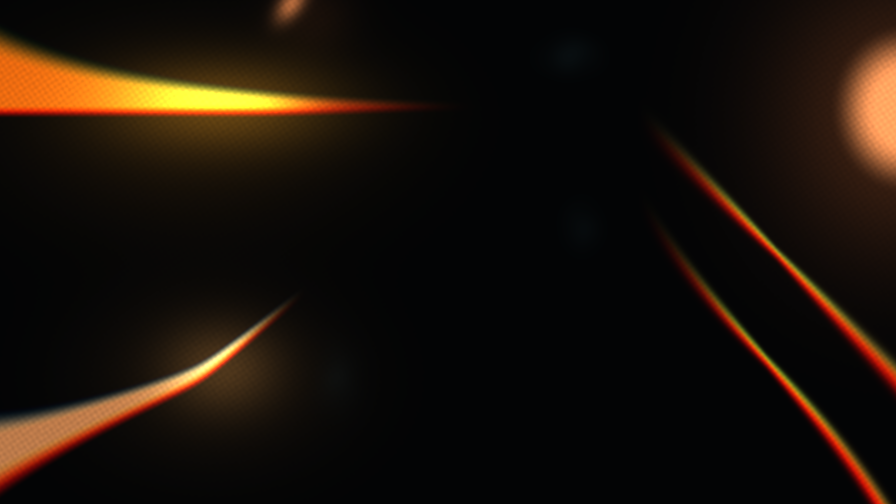
This background is drawn by a Shadertoy shader. Its source:

```glsl
// Prismatic light leaks: two flaring beams, two thin streaks and a warm lamp on black.

vec2 hashGradient(vec2 cell) {
    float a = 6.2832 * fract(sin(dot(cell, vec2(127.1, 311.7))) * 4375.85);
    return vec2(cos(a), sin(a));
}

float gradientNoise(vec2 p) {
    vec2 i = floor(p), f = fract(p), u = f * f * (3.0 - 2.0 * f);
    vec2 e = vec2(0.0, 1.0);
    return mix(mix(dot(hashGradient(i), f),
                   dot(hashGradient(i + e.yx), f - e.yx), u.x),
               mix(dot(hashGradient(i + e.xy), f - e.xy),
                   dot(hashGradient(i + e.yy), f - e.yy), u.x), u.y);
}

float bell(float x) { return exp(-x * x); }

// Soft round glow, stretched by the given radii
float glow(vec2 p, vec2 center, vec2 radii) {
    return bell(length((p - center) / radii));
}

// Filled band between two heights; the channels spread apart at its edges
vec3 band(float y, float low, float high, float softLow, float softHigh) {
    vec3 bottom = low + softLow * vec3(-0.3, 0.6, 1.0);
    vec3 top = high + softHigh * vec3(-0.2, 0.0, 0.25);
    return smoothstep(bottom - softLow, bottom + softLow, vec3(y))
         * (1.0 - smoothstep(top - softHigh, top + softHigh, vec3(y)));
}

// Thin line with a red lower side and a green upper side
vec3 streak(float dist, float width) {
    vec3 d = (dist - width * vec3(-0.25, 0.35, 0.6)) / (width * vec3(1.0, 0.75, 0.6));
    return exp(-d * d);
}

// Orange wedge narrowing into a yellow core and a red tail
vec3 upperBeam(vec2 p) {
    float low = 0.777 + 0.009 * smoothstep(0.5, 0.9, p.x);
    float high = 0.787 + 0.137 * exp(-3.2 * p.x);
    float core = bell((p.x - 0.44) / 0.19);
    vec3 color = mix(vec3(0.88, 0.38, 0.04), vec3(1.05, 0.92, 0.22), core);
    color = mix(color, vec3(0.75, 0.16, 0.03), smoothstep(0.5, 0.72, p.x));
    float fade = 1.0 - smoothstep(0.52, 0.95, p.x);
    float softHigh = 0.010 + 0.025 * exp(-4.0 * p.x);
    return color * fade * band(p.y, low, high, 0.009, softHigh)
         + vec3(0.30, 0.20, 0.04) * glow(p, vec2(0.44, 0.79), vec2(0.22, 0.085))
         + vec3(0.10, 0.06, 0.015) * glow(p, vec2(0.38, 0.75), vec2(0.33, 0.19));
}

// Peach wedge that bends upward into a fine tip
vec3 lowerBeam(vec2 p) {
    float bend = p.x - 0.4;
    float middle = 0.1 + 0.385 * p.x + 0.22 * (bend + sqrt(bend * bend + 0.0016));
    float halfWidth = 0.002 + 0.061 * exp(-4.0 * p.x);
    float core = bell((p.x - 0.43) / 0.09);
    vec3 color = mix(vec3(0.72, 0.46, 0.27), vec3(1.0, 0.83, 0.52), core);
    float fade = 1.0 - smoothstep(0.44, 0.61, p.x);
    float soft = 0.007 + 0.016 * exp(-5.0 * p.x);
    return color * fade * band(p.y, middle - halfWidth, middle + halfWidth, soft, soft)
         + vec3(0.22, 0.15, 0.07) * glow(p, vec2(0.44, 0.27), vec2(0.11, 0.085))
         + vec3(0.08, 0.05, 0.02) * glow(p, vec2(0.42, 0.25), vec2(0.24, 0.17));
}

vec3 rightStreaks(vec2 p) {
    // Upper line, pinched near its middle
    float t = p.x - 1.285;
    float dist = 0.70 * (p.y - 0.757 + t + 0.04 * t * t);
    float pinch = abs(p.x - 1.54);
    vec3 color = mix(vec3(0.85, 0.48, 0.10), vec3(0.80, 0.32, 0.08), smoothstep(0.05, 0.2, pinch));
    vec3 light = color * streak(dist, 0.007 + 0.045 * pinch) * smoothstep(1.26, 1.52, p.x);

    // Lower line, steeper at both ends
    t = p.x - 1.52;
    dist = 0.64 * (p.y - 0.286 + 1.1 * t + 2.8 * t * t * t);
    pinch = abs(t);
    color = mix(vec3(0.90, 0.52, 0.09), vec3(0.85, 0.30, 0.06), smoothstep(0.03, 0.2, pinch));
    light += color * streak(dist, 0.007 + 0.038 * pinch) * smoothstep(1.26, 1.54, p.x);
    return light;
}

// Large lamp at the right edge and a small flare at the top
vec3 warmLamps(vec2 p) {
    float lamp = 1.0 - smoothstep(0.06, 0.155, length((p - vec2(1.80, 0.785)) * vec2(1.0, 0.9)));
    vec2 q = mat2(0.8, 0.6, -0.6, 0.8) * (p - vec2(0.578, 0.993));
    return vec3(0.82, 0.52, 0.31) * lamp
         + vec3(0.26, 0.13, 0.06) * glow(p, vec2(1.80, 0.77), vec2(0.25, 0.27))
         + vec3(0.62, 0.36, 0.20) * glow(q, vec2(0.0), vec2(0.022, 0.04))
         + vec3(0.07, 0.035, 0.015) * glow(p, vec2(0.62, 0.97), vec2(0.08, 0.07));
}

void mainImage(out vec4 fragColor, in vec2 fragCoord) {
    vec2 p = fragCoord / iResolution.y;
    vec3 light = upperBeam(p) + lowerBeam(p) + rightStreaks(p) + warmLamps(p);

    // Fine screen of dots, seen only where there is light
    vec2 dots = sin(mat2(1.0, 0.2, -0.2, 1.0) * p * 420.0);
    light *= 1.0 + 0.05 * dots.x * dots.y + 0.05 * gradientNoise(p * 140.0);

    // Near-black base with faint teal reflections
    vec3 color = vec3(0.010, 0.014, 0.018) + light;
    float smudges = glow(p, vec2(1.13, 0.89), vec2(0.05, 0.035))
                  + 0.7 * glow(p, vec2(1.155, 0.55), vec2(0.035, 0.045))
                  + 0.6 * glow(p, vec2(0.67, 0.25), vec2(0.04, 0.06));
    color += vec3(0.020, 0.036, 0.040) * smudges * (1.0 + 0.5 * gradientNoise(p * 18.0));
    fragColor = vec4(clamp(color, 0.0, 1.0), 1.0);
}
```
